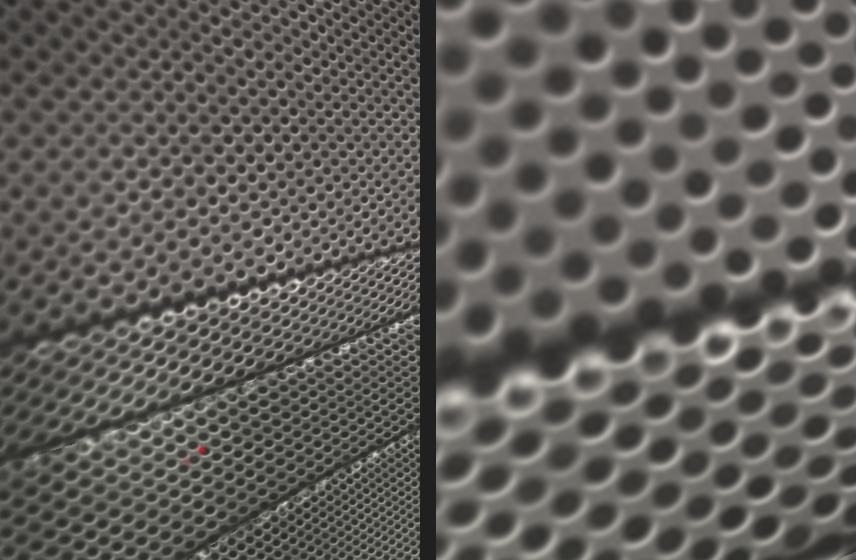
Left: the whole. Right: its middle third, enlarged.
This texture is drawn by a Shadertoy shader. Its source:

```glsl
// Folded sheet of perforated grey metal seen at a slant: staggered holes with lit
// lower rims shrink to the right, and three creases carry rows of bright beads.
// Each panel maps the plane to lattice units, then shades the holes around a point.

float hash(vec2 p) {
    return fract(sin(dot(p, vec2(127.1, 311.7))) * 43758.5453);
}

float noise(vec2 p) {
    vec2 i = floor(p), f = fract(p);
    f = f * f * (3.0 - 2.0 * f);
    return mix(mix(hash(i), hash(i + vec2(1, 0)), f.x),
               mix(hash(i + vec2(0, 1)), hash(i + vec2(1, 1)), f.x), f.y);
}

// Height of crease i, from the upper one down
float crease(int i, float x) {
    if (i == 0) return 0.491 + 0.25 * x;
    if (i == 1) return 0.222 + 0.30 * x + 0.065 * x * x;
    return -0.30 + 0.72 * x - 0.11 * x * x;
}

// Lattice columns passed up to x: the integral of one over the pitch
float columnAt(float x) {
    return -log(1.0 - 0.47 * x) / 0.032;
}

void mainImage(out vec4 fragColor, in vec2 fragCoord) {
    vec2 uv = fragCoord / iResolution.x;
    float pitch = 0.068 - 0.032 * uv.x;
    float pixel = 1.0 / (pitch * iResolution.x);

    // Panel below each crease, with its own row direction and row height
    int panel = 0;
    for (int i = 0; i < 3; i++) if (uv.y < crease(i, uv.x)) panel = i + 1;
    float column = columnAt(uv.x + 0.10 * (uv.y - 0.6));
    float baseline = crease(0, uv.x), rowHeight = 0.92;
    if (panel == 1) rowHeight = 0.70;
    if (panel == 2) { baseline = 0.222 + 0.11 * uv.x; rowHeight = 0.68; }
    if (panel == 3) { baseline = 0.10 + 0.06 * uv.x; rowHeight = 0.60; column *= 1.2; }
    vec2 q = vec2(column, (uv.y - baseline) / (pitch * rowHeight));
    q += 0.12 * (vec2(noise(q * 0.6), noise(q * 0.6 + 37.0)) - 0.5);

    // Lens blur grows toward the left
    float focus = smoothstep(0.0, 0.75, uv.x + 0.25 * (1.0 - uv.y));
    float blur = max(mix(0.19, 0.09, focus), pixel);

    // Dark holes and lit lower rims of the staggered lattice
    float open = 0.0, rim = 0.0;
    for (int k = 0; k < 6; k++) {
        vec2 offset = vec2(0.5 * float(k % 2));
        vec2 hole = round(q - offset) + offset + vec2(0, k / 2 - 1);
        float vary = hash(hole + 19.0 * float(panel));
        vec2 d = (q - hole) * vec2(1.0, sqrt(rowHeight));
        float r = length(d);
        float facing = smoothstep(-0.1, 0.9, dot(d, vec2(0.35, -0.94)) / max(r, 0.03));
        float edge = exp(-pow((r - 0.28) / (0.045 + 0.3 * blur), 2.0));
        open = max(open, (0.85 + 0.15 * vary)
             * (1.0 - smoothstep(0.21 - blur, 0.21 + blur, length(d - vec2(-0.01, 0.03)))));
        rim += edge * facing * (0.6 + 0.8 * vary);
    }
    float light = mix(0.405, 0.19, open * mix(0.88, 1.0, focus));
    light += rim * mix(0.07, 0.17, focus);

    // Broad shade over the sheet
    light *= 0.99 + 0.34 * (noise(uv * 3.0 + 4.0) - 0.5);
    light *= 1.0 - 0.15 * smoothstep(0.75, 1.4, uv.y);
    vec2 glow = uv - vec2(0.08, 0.95);
    light *= 1.0 + 0.10 * exp(-8.0 * dot(glow, glow));

    // Creases: dark groove above an uneven row of bead-like rims
    for (int i = 0; i < 3; i++) {
        float across = (uv.y - crease(i, uv.x)) / pitch;
        float groove = exp(-pow((across - 0.25) / 0.20, 2.0));
        light = mix(light, 0.17, 0.82 * groove);
        float along = columnAt(uv.x) + 0.3 * float(i);
        float bead = hash(vec2(floor(along), float(i) + 71.0));
        vec2 b = vec2(fract(along) - 0.5, across + 0.20 + 0.12 * (bead - 0.5));
        float ring = exp(-pow((length(b) - 0.25) / (0.07 + 0.4 * blur), 2.0));
        light += ring * mix(0.06, 0.15, focus) * (0.4 + bead);
        vec2 g = b - vec2(0.08, 0.12);
        light += exp(-dot(g, g) / 0.018) * 0.36 * bead * (0.4 + 0.6 * focus);
    }

    // Fine grain and warm-to-neutral grey tint
    light += 0.025 * (noise(uv * 190.0) - 0.5);
    vec3 warmGrey = vec3(1.02, 0.985, 0.96), coolGrey = vec3(1.0, 1.0, 0.95);
    vec3 color = light * mix(coolGrey, warmGrey, smoothstep(0.3, 0.8, uv.y));

    // Small red glints behind the mesh
    float glint = exp(-pow(length(uv - vec2(0.481, 0.262)) / 0.008, 2.0))
                + 0.25 * exp(-pow(length(uv - vec2(0.445, 0.236)) / 0.011, 2.0));
    color = mix(color, vec3(0.85, 0.10, 0.14), min(0.85 * glint, 1.0));

    fragColor = vec4(clamp(color, 0.0, 1.0), 1.0);
}
```
